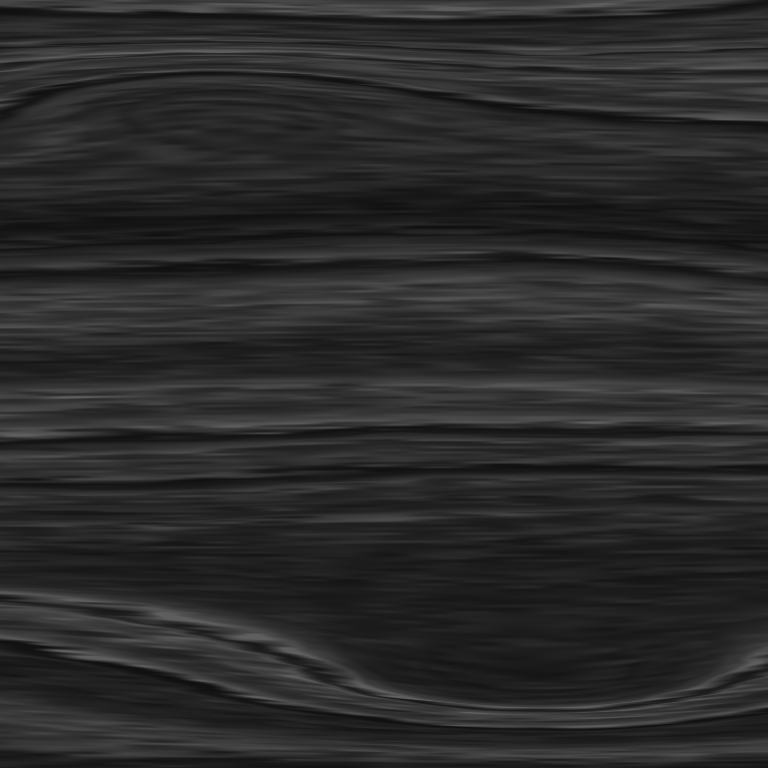
Give the GLSL for this texture, as a WebGL 1 fragment shader.

```glsl
precision highp float;
// Dark stained wood with horizontal grain. A height field of growth rings is
// bent by noise and a few knots; its contours are toned as soft bands and thin
// dark lines, then broken up by short fine fibres.

uniform vec2 u_resolution;

const vec3 WOOD_COLOR = vec3(0.163);    // median tone
const float TONE_SPREAD = 0.38;         // log contrast around the median
const float TONE_MIN = 0.065;
const float TONE_MAX = 0.37;
const float RING_COUNT = 19.0;          // broad bands over the height
const float BAND_CONTRAST = 2.1;
const float LINE_DENSITY = 0.9;         // dark lines per ring
const vec2 WARP_SCALE = vec2(1.2, 4.5);
const float WARP_CALM = 0.9;            // bending at mid height
const float WARP_EDGE = 2.6;            // bending near top and bottom
const int KNOTS = 4;
const vec2 KNOT_RADIUS = vec2(0.28, 0.065);
const float KNOT_SPREAD = 0.83;         // pushes rings apart around a knot
const float KNOT_LIFT = 1.9;            // closes rings into an eye
const vec2 FIBRE_COARSE = vec2(7.0, 150.0);
const vec2 FIBRE_FINE = vec2(18.0, 310.0);
const float FIBRE_FRAY = 0.17;          // raggedness of the band edges

float hash(vec2 p) {
  vec3 q = fract(p.xyx * 0.1031);
  q += dot(q, q.yzx + 33.33);
  return fract((q.x + q.y) * q.z);
}

// Smooth noise along x, independent for each row.
float rowNoise(float x, float row) {
  float i = floor(x);
  float f = fract(x);
  return mix(hash(vec2(i, row)), hash(vec2(i + 1.0, row)), f * f * (3.0 - 2.0 * f));
}

float noise(vec2 p) {
  float row = floor(p.y);
  float f = fract(p.y);
  return mix(rowNoise(p.x, row), rowNoise(p.x, row + 1.0), f * f * (3.0 - 2.0 * f));
}

// Streaks: every row is shifted at random so that no columns show.
float fibre(vec2 p) {
  float row = floor(p.y);
  float f = fract(p.y);
  float lower = rowNoise(p.x + 37.0 * hash(vec2(row, 5.0)), row);
  float upper = rowNoise(p.x + 37.0 * hash(vec2(row + 1.0, 5.0)), row + 1.0);
  return mix(lower, upper, f * f * (3.0 - 2.0 * f)) - 0.5;
}

// Ring height: rises upward, bent by noise and knots.
float ringHeight(vec2 p) {
  float warp = mix(WARP_CALM, WARP_EDGE, smoothstep(0.1, 0.4, abs(p.y - 0.5)));
  float h = RING_COUNT * p.y + warp * (noise(p * WARP_SCALE + 7.3) - 0.5);
  for (int k = 0; k < KNOTS; k++) {
    float i = float(k);
    vec2 d = p - vec2(fract(0.27 + 0.48 * i), 0.86 - 0.247 * i);
    vec2 q = d / KNOT_RADIUS;
    float strength = abs(i - 1.5) / 1.5;
    float lift = KNOT_LIFT * sign(i - 1.5);
    h += strength * strength * exp(-dot(q, q)) * (lift - RING_COUNT * KNOT_SPREAD * d.y);
  }
  return h;
}

// Soft light and dark bands; golden steps keep the broad tones evenly spread.
float bands(float h) {
  float i = floor(h);
  float f = fract(h);
  float broad = mix(fract(i * 0.618), fract((i + 1.0) * 0.618), f * f * (3.0 - 2.0 * f));
  return broad - 0.5
    + 0.70 * (rowNoise(h * 2.3 + 20.0, 11.0) - 0.5)
    + 0.55 * (rowNoise(h * 5.1 + 40.0, 12.0) - 0.5)
    + 0.30 * (rowNoise(h * 9.0 + 60.0, 13.0) - 0.5);
}

float bell(float x) {
  return exp(-x * x);
}

// Thin dark lines, each with a paler edge beside it.
float ringLines(float h) {
  float x = h * LINE_DENSITY;
  float cell = floor(x);
  float sum = 0.0;
  for (int k = -1; k <= 1; k++) {
    float i = cell + float(k);
    float center = i + 0.2 + 0.6 * hash(vec2(i + 50.0, 21.0));
    float width = mix(0.05, 0.12, hash(vec2(i + 50.0, 22.0)));
    float depth = 2.3 * hash(vec2(i + 50.0, 23.0));
    float d = x - center;
    sum += depth * (0.5 * bell((d - 0.22) / width) - bell(d / width));
  }
  return sum;
}

void main() {
  vec2 p = gl_FragCoord.xy / u_resolution.y;
  float h = ringHeight(p);

  // Fibres partly follow the bent grain.
  vec2 grain = vec2(p.x, mix(p.y, h / RING_COUNT, 0.3) + 1.0);
  float coarse = fibre(grain * FIBRE_COARSE);
  float fine = fibre(grain * FIBRE_FINE);
  h += FIBRE_FRAY * (coarse + 0.8 * fine);

  float tone = BAND_CONTRAST * bands(h) + ringLines(h) + 0.9 * coarse + 1.4 * fine + 0.06;
  vec3 color = WOOD_COLOR * exp(TONE_SPREAD * tone);
  gl_FragColor = vec4(clamp(color, TONE_MIN, TONE_MAX), 1.0);
}
```
